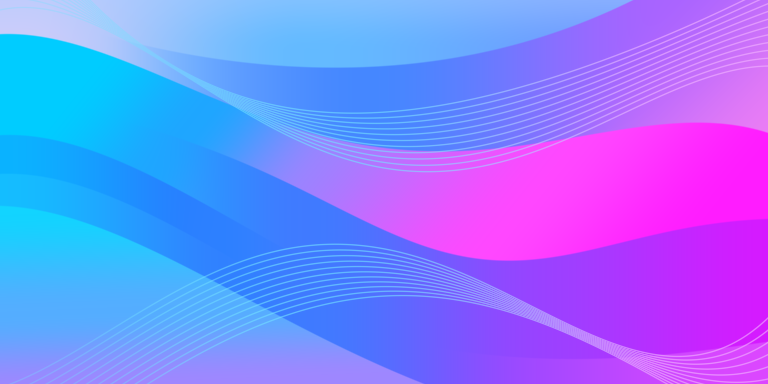
Give the GLSL for this background, as a WebGL 1 fragment shader.

```glsl
precision highp float;
// Overlapping cyan, blue, violet and magenta waves crossed by two ribbons of fine lines.
uniform vec2 u_resolution;

#define LINE_COUNT 11
#define LINE_RADIUS 0.0009
#define LINE_ALPHA 0.62
#define SWELL 0.018
#define CYAN vec3(0.0, 0.80, 1.0)
#define AZURE vec3(0.12, 0.65, 1.0)
#define BLUE vec3(0.25, 0.48, 1.0)
#define LAVENDER vec3(0.58, 0.53, 1.0)
#define VIOLET vec3(0.60, 0.26, 1.0)
#define MAGENTA vec3(1.0, 0.28, 1.0)

// Smooth quartic through five heights at x = 0, 0.5, 1, 1.5, 2 (forward differences).
float wave(float x, float a, float b, float c, float d, float e) {
  float t = 2.0 * x;
  float d2 = c - 2.0 * b + a;
  float d3 = d - 3.0 * c + 3.0 * b - a;
  float d4 = e - 4.0 * d + 6.0 * c - 4.0 * b + a;
  return a + t * (b - a + (t - 1.0) / 2.0 * (d2 + (t - 2.0) / 3.0 * (d3 + (t - 3.0) / 4.0 * d4)));
}

// Coverage of the area below a height, with a soft edge.
float below(float height, float y, float pixel) {
  return smoothstep(-pixel, pixel, height - y);
}

// Three colours blended over the stops lo, mid, hi.
vec3 ramp(vec3 a, vec3 b, vec3 c, float lo, float mid, float hi, float s) {
  return mix(mix(a, b, smoothstep(lo, mid, s)), c, smoothstep(mid, hi, s));
}

// Outer heights of each ribbon.
vec2 upperRibbon(float x) {
  return vec2(wave(x, 1.3, 0.802, 0.708, 0.818, 1.031),
              wave(x, 0.974, 0.792, 0.5625, 0.648, 0.828));
}

vec2 lowerRibbon(float x) {
  return vec2(wave(x, -0.01, 0.263, 0.352, 0.146, 0.172),
              wave(x, -0.25, 0.068, 0.229, 0.122, -0.146));
}

// Evenly spread lines between the two outer heights; slopes keep their width even.
float ribbonLines(vec2 heights, vec2 slopes, float y, float pixel) {
  float ink = 0.0;
  for (int i = 0; i < LINE_COUNT; i++) {
    float k = float(i) / float(LINE_COUNT - 1);
    float slope = mix(slopes.x, slopes.y, k);
    float dist = abs(y - mix(heights.x, heights.y, k)) / sqrt(1.0 + slope * slope);
    ink = max(ink, 1.0 - smoothstep(0.0, LINE_RADIUS + pixel, dist));
  }
  return ink;
}

void main() {
  vec2 p = gl_FragCoord.xy / u_resolution * vec2(2.0, 1.0);
  float x = p.x;
  float y = p.y;
  float pixel = 1.0 / u_resolution.y;

  // Pale sky at the top
  vec3 color = ramp(vec3(0.80, 0.80, 0.98), vec3(0.39, 0.73, 1.0), vec3(0.43, 0.61, 1.0),
                    0.05, 0.8, 1.6, x);
  color = mix(color, vec3(0.68, 0.80, 1.0), 0.45 * smoothstep(0.87, 1.04, y));

  // Blue to violet band, pink at its lower right
  vec3 band = ramp(vec3(0.42, 0.66, 1.0), vec3(0.27, 0.53, 1.0), vec3(0.66, 0.39, 1.0),
                   0.4, 0.95, 1.75, x);
  band = mix(band, vec3(0.92, 0.49, 0.96), smoothstep(0.7, 1.4, x - y));
  float height = wave(x, 1.0, 0.857, 0.828, 0.935, 1.229);
  color = mix(color, band, below(height, y, pixel) * smoothstep(0.25, 0.65, x));

  // Cyan to magenta wave
  float s = x + 0.8 * (0.6 - y);
  vec3 wide = ramp(CYAN, AZURE, LAVENDER, 0.05, 0.45, 0.85, s);
  wide = mix(wide, MAGENTA, smoothstep(0.72, 1.5, s));
  wide = mix(wide, vec3(1.0, 0.11, 1.0), smoothstep(1.45, 2.0, s));
  height = wave(x, 0.911, 0.768, 0.615, 0.643, 0.654);
  color = mix(color, wide, below(height, y, pixel));

  // Blue to purple wave
  vec3 deep = ramp(AZURE, BLUE, VIOLET, 0.35, 0.8, 1.45, x);
  deep = mix(deep, vec3(0.84, 0.10, 1.0), smoothstep(1.35, 2.05, x));
  height = wave(x, 0.714, 0.628, 0.401, 0.341, 0.430) - SWELL * sin(6.28318 * x);
  color = mix(color, deep, below(height, y, pixel) * smoothstep(0.3, 0.6, x));

  // Two translucent blue folds on the left
  float fold = 1.0 - smoothstep(0.4, 0.85, x);
  height = wave(x, 0.648, 0.487, 0.219, 0.063, 0.0);
  color = mix(color, mix(vec3(0.04, 0.70, 1.0), vec3(0.17, 0.47, 1.0), smoothstep(0.0, 0.6, x)),
              fold * below(height, y, pixel));
  height = wave(x, 0.547, 0.385, 0.115, -0.042, -0.094);
  color = mix(color, mix(vec3(0.08, 0.74, 1.0), vec3(0.20, 0.50, 1.0), smoothstep(0.0, 0.65, x)),
              fold * below(height, y, pixel));

  // Faint pink fold at the lower right
  height = wave(x, 0.3, 0.25, 0.12, 0.065, 0.11);
  color = mix(color, vec3(0.88, 0.42, 1.0),
              0.55 * below(height, y, pixel) * smoothstep(1.1, 2.0, x));

  // Cyan to lavender hill in the lower left
  vec3 hill = ramp(vec3(0.62, 0.53, 1.0), vec3(0.33, 0.68, 1.0), vec3(0.07, 0.83, 1.0),
                   -0.02, 0.18, 0.45, y - 0.04 * x);
  height = wave(x, 0.464, 0.297, 0.044, -0.12, -0.224);
  color = mix(color, hill, below(height, y, pixel));

  // Fine line ribbons
  float dx = 0.01;
  vec2 upper = upperRibbon(x);
  vec2 lower = lowerRibbon(x);
  float ink = max(ribbonLines(upper, (upperRibbon(x + dx) - upper) / dx, y, pixel),
                  ribbonLines(lower, (lowerRibbon(x + dx) - lower) / dx, y, pixel));
  vec3 lineColor = mix(vec3(0.45, 0.88, 1.0), vec3(0.95, 0.70, 1.0), smoothstep(0.9, 1.8, x));
  color = mix(color, lineColor, LINE_ALPHA * ink * mix(0.5, 1.0, smoothstep(0.1, 0.8, x)));

  gl_FragColor = vec4(color, 1.0);
}
```
